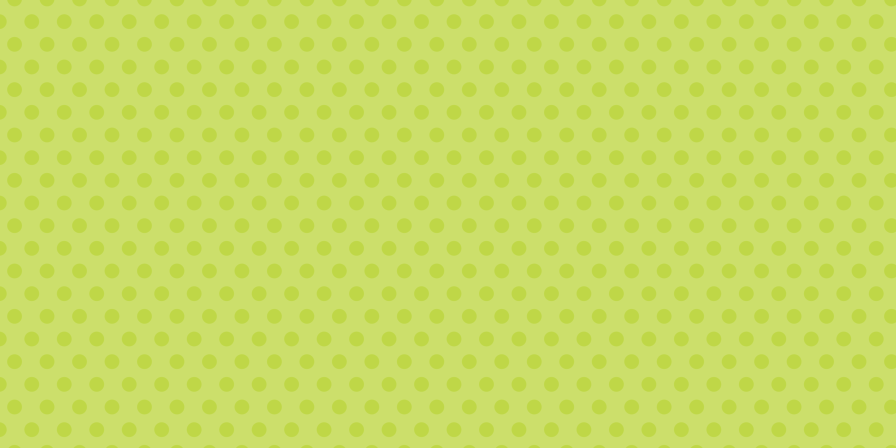
Reproduce this pattern procedurally as a Shadertoy shader.

```glsl
// Tone-on-tone lime polka dots in staggered rows.
// Each pixel finds its row and the nearest dot in it, then shades a
// circle distance; lengths are fractions of the canvas height.

// Signed distance to the nearest dot, with odd rows shifted sideways
float dotDistance(vec2 p) {
    vec2 pitch = vec2(0.0725, 0.0506);
    vec2 q = p - vec2(-0.0016, 0.0409);
    float row = round(q.y / pitch.y);
    q.x -= 0.0341 * mod(row, 2.0);
    q -= pitch * vec2(round(q.x / pitch.x), row);
    return length(q) - 0.0165;
}

void mainImage(out vec4 fragColor, in vec2 fragCoord) {
    float pixel = 1.0 / iResolution.y;
    float d = dotDistance(fragCoord * pixel);

    // Darker dots over the pale ground, with a one-pixel soft edge
    float ink = 1.0 - smoothstep(-0.7 * pixel, 0.7 * pixel, d);
    vec3 ground = vec3(0.80, 0.875, 0.42);
    vec3 lime = vec3(0.75, 0.845, 0.28);
    fragColor = vec4(mix(ground, lime, ink), 1.0);
}
```
